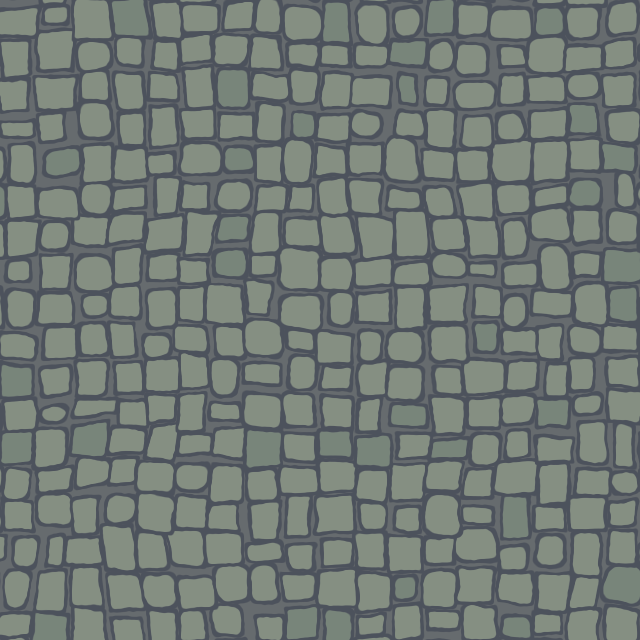
Write a three.js fragment shader that draws this texture.

```glsl
// Hand-inked cobblestones: an 18 x 18 grid of uneven four-sided stones in grey mortar.
// Neighbours share shifted, tilted joints; each stone is inset by its own random gaps,
// softly rounded, roughened with noise, and painted over the ones before it.

varying vec2 vUv;

// Three random values per point, without sine
vec3 hash3(vec2 p) {
  vec3 q = fract(vec3(p.xyx) * vec3(0.1031, 0.1030, 0.0973));
  q += dot(q, q.yxz + 33.33);
  return fract((q.xxy + q.yzz) * q.zyx);
}

// Smooth value noise, centred on zero
vec2 noise2(vec2 p) {
  vec2 i = floor(p);
  vec2 f = fract(p);
  f = f * f * (3.0 - 2.0 * f);
  vec2 low = mix(hash3(i).xy, hash3(i + vec2(1.0, 0.0)).xy, f.x);
  vec2 high = mix(hash3(i + vec2(0.0, 1.0)).xy, hash3(i + 1.0).xy, f.x);
  return mix(low, high, f.y) - 0.5;
}

// Maximum with a rounded corner of size k
float smoothMax(float a, float b, float k) {
  float h = max(k - abs(a - b), 0.0) / k;
  return max(a, b) + h * h * k * 0.25;
}

// Shift of a joint, tilted along its length
float joint(vec2 cell, float seed, float along, float reach) {
  vec3 r = hash3(cell + seed) - 0.5;
  return reach * r.x + 0.17 * r.y * (along - 0.5);
}

// Signed distance to the outline of one stone, negative inside
float stoneDistance(vec2 q, vec2 cell) {
  vec3 gapA = hash3(cell + 211.0);
  vec3 gapB = hash3(cell + 317.0);
  gapA = 0.005 + 0.2 * gapA * gapA * gapA;
  gapB = 0.005 + 0.2 * gapB * gapB * gapB;
  vec2 tilt = 0.08 * (hash3(cell + 419.0).xy - 0.5);

  float left = joint(cell, 23.0, q.y, 0.26) + gapA.x - q.x;
  float right = q.x - 1.0 - joint(cell + vec2(1.0, 0.0), 23.0, q.y, 0.26) + gapA.y;
  float bottom = joint(cell, 131.0, q.x, 0.36) + gapA.z - q.y;
  float top = q.y - 1.0 - joint(cell + vec2(0.0, 1.0), 131.0, q.x, 0.36) + gapB.x;
  right += tilt.x * (q.y - 0.5);
  top += tilt.y * (q.x - 0.5);

  float corner = mix(0.08, 0.34, gapB.y * 5.0);
  float across = max(left, right);
  float upward = max(bottom, top);
  return smoothMax(across, upward, corner);
}

void main() {
  vec3 stoneColor = vec3(0.52, 0.56, 0.51);
  vec3 tintedColor = vec3(0.47, 0.52, 0.48);
  vec3 mortarColor = vec3(0.40, 0.42, 0.43);
  vec3 inkColor = vec3(0.30, 0.32, 0.36);
  float soft = 0.018;

  // Grid space, with rows and columns drifting slowly
  vec2 p = vUv * 18.0 + 60.0;
  p += 0.4 * noise2(p * 0.3);
  vec2 home = floor(p);
  vec3 color = mortarColor;

  // Paint the nearby stones in a fixed order
  for (int y = -1; y <= 1; y++) {
    for (int x = -1; x <= 1; x++) {
      vec2 cell = home + vec2(float(x), float(y));
      vec2 local = p - cell;

      // Bent, slightly ragged hand-drawn edges
      vec2 own = p + hash3(cell + 7.0).xy * 40.0;
      vec2 ragged = noise2(own * 9.0);
      vec2 q = local + 0.09 * noise2(own * 2.3) + 0.025 * ragged;
      float d = stoneDistance(q, cell);

      // Ink line of uneven weight, then the flat face inside it
      float weight = 0.047 + 0.022 * noise2(own * 3.7 + 19.0).x;
      float ink = 1.0 - smoothstep(-soft, soft, d - weight);
      float face = 1.0 - smoothstep(-soft, soft, d + weight);
      float tinted = step(0.88, hash3(cell + 503.0).z);
      color = mix(color, inkColor, ink);
      color = mix(color, mix(stoneColor, tintedColor, tinted), face);
    }
  }

  gl_FragColor = vec4(color, 1.0);
}
```
